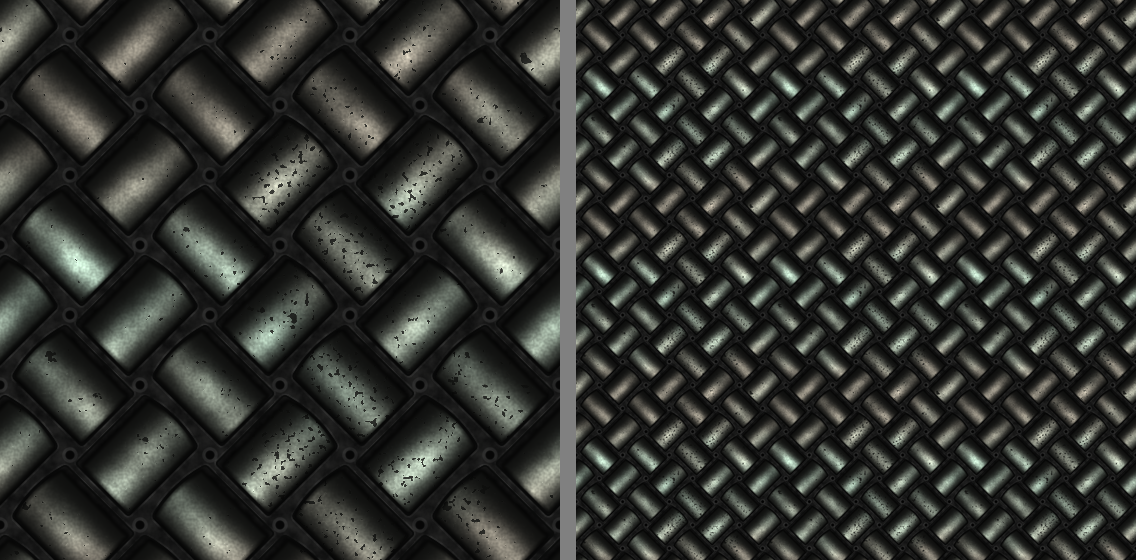
Left: one tile. Right: repeated 3 by 3.
A WebGL 2 fragment shader for this pattern:

```glsl
#version 300 es
precision highp float;

uniform vec2 u_resolution;
out vec4 fragColor;

const float TAU = 6.2831853;
const float REPEATS = 4.0;
const vec2 PLATE_HALF = vec2(0.352, 0.238);
const vec3 WARM_STEEL = vec3(0.66, 0.63, 0.57);
const vec3 GREEN_STEEL = vec3(0.63, 0.73, 0.66);
const vec3 FRAME_DARK = vec3(0.055, 0.056, 0.056);
const vec3 FRAME_LIGHT = vec3(0.145, 0.145, 0.142);
const vec3 GROOVE = vec3(0.040, 0.042, 0.041);
const vec3 PIT = vec3(0.085, 0.088, 0.080);

float hash(vec2 p) {
  return fract(sin(dot(p, vec2(127.1, 311.7))) * 43758.5);
}

float cornerSlope(vec2 corner, vec2 offset, float period) {
  float angle = TAU * hash(mod(corner, period));
  return dot(vec2(cos(angle), sin(angle)), offset);
}

// Gradient noise that wraps after a whole number of lattice cells
float noise(vec2 uv, float period) {
  vec2 p = uv * period, i = floor(p), f = p - i;
  vec2 w = f * f * f * (f * (f * 6.0 - 15.0) + 10.0);
  vec2 e = vec2(1.0, 0.0);
  float low = mix(cornerSlope(i, f, period), cornerSlope(i + e, f - e, period), w.x);
  float high = mix(cornerSlope(i + e.yx, f - e.yx, period), cornerSlope(i + 1.0, f - 1.0, period), w.x);
  return mix(low, high, w.y);
}

float fbm(vec2 uv, float period) {
  float sum = 0.0, gain = 1.0;
  for (int octave = 0; octave < 4; octave++) {
    sum += gain * noise(uv, period);
    period *= 2.0;
    gain *= 0.5;
  }
  return sum;
}

float roundedBox(vec2 p, vec2 halfSize, float radius) {
  vec2 d = abs(p) - halfSize + radius;
  return length(max(d, 0.0)) + min(max(d.x, d.y), 0.0) - radius;
}

// Plate axes: x runs to the upper end, y to the upper long side
vec2 plateAxes(vec2 d, float kind) {
  d.x *= 1.0 - 2.0 * kind;
  vec2 q = vec2(d.x + d.y, d.y - d.x) * 0.70710678;
  q.x += 0.55 * q.y * q.y * smoothstep(-0.2, 0.35, q.x);
  return q;
}

float holeDistance(vec2 cell) {
  vec2 a = cell - vec2(0.0, 0.25), b = cell - vec2(0.5, 0.75);
  return min(length(a - round(a)), length(b - round(b)));
}

vec3 frameColor(vec2 uv, vec2 q, float holeDist, float aa) {
  float wear = fbm(uv, 40.0);
  vec3 color = mix(FRAME_DARK, FRAME_LIGHT, clamp(0.42 + 0.65 * wear, 0.0, 1.0));
  // Sunken seat with a worn rim
  float seat = roundedBox(q - vec2(0.0, 0.016), vec2(0.372, 0.270), 0.025);
  color = mix(color * 0.62, color, smoothstep(-aa, aa, seat));
  color += 0.045 * (0.7 + wear) * (1.0 - smoothstep(0.003, 0.012, abs(seat - 0.008)));
  color = mix(GROOVE, color, smoothstep(0.002, 0.010, abs(seat + 0.004)));
  // Rivet hole
  float rim = 1.0 - smoothstep(0.006, 0.018, abs(holeDist - 0.043));
  color += 0.06 * rim;
  return mix(GROOVE * 0.6, color, smoothstep(0.031 - aa, 0.031 + aa, holeDist));
}

vec3 plateColor(vec2 uv, vec2 q, vec2 id, float edge) {
  float shade = hash(id + 3.7), blotch = hash(id + 17.3), wear = hash(id + 41.9);
  vec2 s = q / PLATE_HALF;
  // Rounded metal lit along its lower middle
  float across = (s.y + 0.20) / (s.y > -0.20 ? 0.52 : 0.48);
  float light = exp(-across * across) * mix(1.0, 0.48, smoothstep(-0.5, 1.0, s.x));
  light *= mix(0.72, 1.08, shade) * (1.0 + 0.40 * fbm(uv, 14.0));
  light *= 1.0 + 0.22 * noise(uv, 200.0) + 0.16 * noise(uv, 90.0);
  float green = 0.5 + 0.5 * cos(TAU * (uv.y - 0.38));
  green = clamp(green * 0.8 + 0.6 * noise(uv, 5.0) + 0.3 * (shade - 0.5), 0.0, 1.0);
  vec3 color = vec3(0.058, 0.060, 0.056) + mix(WARM_STEEL, GREEN_STEEL, green) * light;
  // Small pits, denser in some plates
  float density = 0.45 - 0.45 * cos(TAU * (uv.x - 0.12));
  density = clamp(density + 0.6 * (wear - 0.5) + 0.5 * noise(uv, 9.0), 0.0, 1.0);
  float grain = noise(uv, 92.0) + 0.55 * noise(uv, 180.0);
  float limit = mix(0.66, 0.24, density) + 0.12 * abs(s.y + 0.2);
  float pits = smoothstep(limit, limit + 0.07, grain);
  // Larger flaked patches
  float flake = fbm(uv, 26.0) + 0.18 * noise(uv, 150.0);
  float flakeLimit = mix(0.90, 0.46, blotch * blotch);
  pits = max(pits, smoothstep(flakeLimit, flakeLimit + 0.05, flake));
  float lip = smoothstep(limit - 0.12, limit, grain) * (1.0 - pits);
  color *= 1.0 + 0.12 * lip;
  color = mix(color, PIT * (0.6 + light), pits * 0.88);
  return color * mix(0.45, 1.0, smoothstep(0.0, 0.035, -edge));
}

void main() {
  vec2 uv = gl_FragCoord.xy / u_resolution;
  vec2 cell = uv * REPEATS;
  float aa = REPEATS / min(u_resolution.x, u_resolution.y);
  // Nearest of the two crossing plates
  float edge = 9.0;
  vec2 q = vec2(0.0), id = vec2(0.0);
  for (int k = 0; k < 2; k++) {
    float kind = float(k);
    vec2 p = cell - vec2(0.5 * kind, 0.75 - 0.5 * kind);
    vec2 center = round(p);
    vec2 local = plateAxes(p - center, kind);
    float d = roundedBox(local, PLATE_HALF, 0.022);
    if (d < edge) {
      edge = d;
      q = local;
      id = mod(center, REPEATS) + 9.0 * kind;
    }
  }
  vec3 color = frameColor(uv, q, holeDistance(cell), aa);
  color *= mix(0.5, 1.0, smoothstep(0.0, 0.03, edge));
  color = mix(plateColor(uv, q, id, edge), color, smoothstep(-aa, aa, edge));
  fragColor = vec4(clamp(color, 0.0, 1.0), 1.0);
}
```
